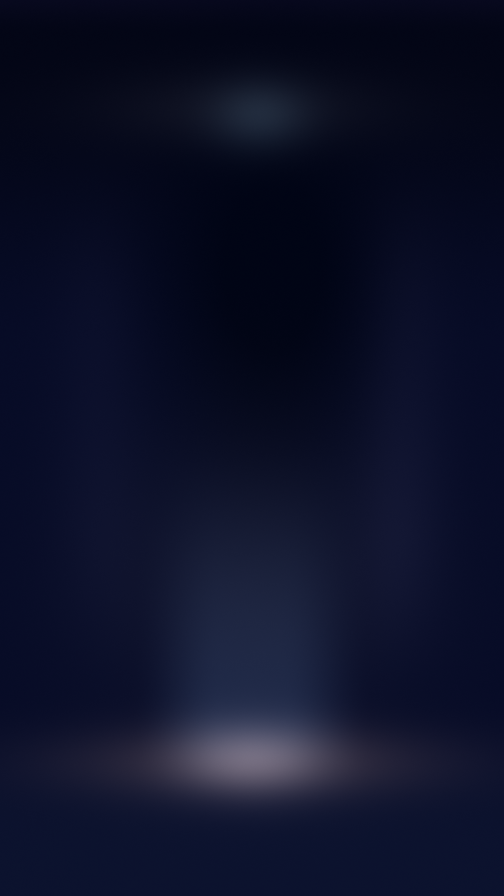
Reproduce this background procedurally as a WebGL 2 fragment shader.

```glsl
#version 300 es
precision highp float;

uniform vec2 u_resolution;
out vec4 fragColor;

const vec3 CEILING = vec3(0.012, 0.022, 0.085);
const vec3 WALL = vec3(0.027, 0.045, 0.150);
const vec3 FLOOR = vec3(0.046, 0.072, 0.180);
const vec3 VOID = vec3(0.003, 0.017, 0.082);
const vec3 COLUMN = vec3(0.040, 0.038, 0.050);
const vec3 HAZE = vec3(0.047, 0.044, 0.034);
const vec3 BEAM = vec3(0.072, 0.096, 0.115);
const vec3 LAMP = vec3(0.070, 0.098, 0.105);
const vec3 LAMP_HALO = vec3(0.053, 0.052, 0.048);
const vec3 EMBER = vec3(0.170, 0.125, 0.090);
const vec3 CORE = vec3(0.205, 0.190, 0.185);

// Soft elliptical falloff, 1 at the centre
float glow(vec2 p, vec2 center, vec2 radius) {
    vec2 q = (p - center) / radius;
    return exp(-dot(q, q));
}

// Smooth plateau between two edges
float band(float x, float low, float high, float blur) {
    return smoothstep(low - blur, low + blur, x)
         * (1.0 - smoothstep(high - blur, high + blur, x));
}

// Sine-free hash in 0..1
float hash(vec2 p) {
    vec3 q = fract(p.xyx * 0.1031);
    q += dot(q, q.yzx + 33.33);
    return fract((q.x + q.y) * q.z);
}

// Vertical gradient from floor to ceiling
vec3 backdrop(float y) {
    vec3 color = mix(FLOOR, WALL, smoothstep(0.05, 0.22, y));
    color = mix(color, CEILING, smoothstep(0.60, 0.94, y));
    return color + vec3(0.025, 0.018, 0.045) * smoothstep(0.96, 1.02, y);
}

// Upright strips of light on both sides
vec3 columns(vec2 p) {
    float height = band(p.y, 0.31, 0.76, 0.11);
    float left = glow(p, vec2(0.20, 0.55), vec2(0.09, 0.50));
    float right = glow(p, vec2(0.79, 0.46), vec2(0.09, 0.50));
    return COLUMN * height * (0.45 * left + 0.85 * right);
}

// Central shaft, brighter towards the floor
vec3 shaft(vec2 p) {
    float rise = 1.0 - smoothstep(0.17, 0.53, p.y);
    float base = smoothstep(0.10, 0.20, p.y);
    float haze = glow(p, vec2(0.50, 0.35), vec2(0.30, 0.17));
    return HAZE * haze + BEAM * rise * base * band(p.x, 0.35, 0.65, 0.09);
}

// Overhead lamp with a wide halo
vec3 lamp(vec2 p) {
    return LAMP * glow(p, vec2(0.515, 0.871), vec2(0.095, 0.038))
         + LAMP_HALO * glow(p, vec2(0.49, 0.879), vec2(0.29, 0.042));
}

// Warm pool of light on the floor
vec3 pool(vec2 p) {
    return EMBER * glow(p, vec2(0.50, 0.149), vec2(0.36, 0.040))
         + CORE * glow(p, vec2(0.50, 0.152), vec2(0.135, 0.040));
}

void main() {
    vec2 uv = gl_FragCoord.xy / u_resolution;

    vec3 color = backdrop(uv.y) + columns(uv);

    // Dark hollow below the lamp
    float hollow = glow(uv, vec2(0.54, 0.70), vec2(0.22, 0.21));
    color = mix(color, VOID, min(hollow * 1.2, 1.0));

    color += shaft(uv) + lamp(uv) + pool(uv);

    // Fine dither against banding
    color += (hash(gl_FragCoord.xy) - 0.5) / 255.0;
    fragColor = vec4(clamp(color, 0.0, 1.0), 1.0);
}
```
